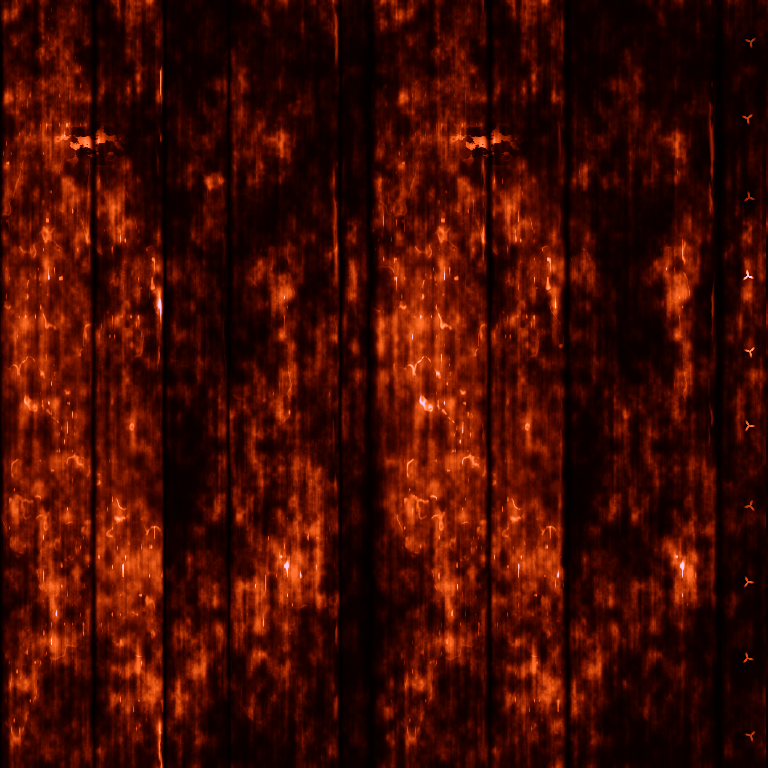
Give the GLSL for this texture, as a Shadertoy shader.

```glsl
// Scorched timber wall: upright planks of uneven width with glowing ember-red wear.
// A scalar heat is built from plank tone, warm patches and stretched noise, then
// seams, chipped rims, flecks and a column of rivets are added and heat is coloured.

const int PLANKS = 9;
const int PATCHES = 11;

// Left edge of each plank, seam half width, glow of the chipped rim, base heat.
const float SEAM_X[PLANKS] = float[](0.0, 0.122, 0.214, 0.298, 0.443, 0.482, 0.637, 0.738, 0.936);
const float SEAM_WIDTH[PLANKS] = float[](0.004, 0.004, 0.003, 0.0025, 0.0025, 0.008, 0.004, 0.005, 0.006);
const float RIM_GLOW[PLANKS] = float[](0.0, 0.3, 1.0, 0.15, 0.5, 0.0, 0.5, 0.25, 0.55);
const float BASE_HEAT[PLANKS] = float[](0.27, 0.25, 0.09, 0.13, 0.07, 0.21, 0.23, 0.075, 0.08);

// Warm patches: centre xy, radius xy; each stays on its own plank.
const vec4 PATCH_SHAPE[PATCHES] = vec4[](
    vec4(0.050, 0.50, 0.090, 0.20), vec4(0.165, 0.33, 0.070, 0.15),
    vec4(0.560, 0.48, 0.085, 0.20), vec4(0.690, 0.36, 0.060, 0.13),
    vec4(0.715, 0.72, 0.030, 0.09), vec4(0.272, 0.72, 0.012, 0.07),
    vec4(0.385, 0.55, 0.060, 0.09), vec4(0.375, 0.24, 0.060, 0.11),
    vec4(0.892, 0.64, 0.030, 0.15), vec4(0.890, 0.25, 0.022, 0.06),
    vec4(0.757, 0.70, 0.018, 0.09));
const float PATCH_HEAT[PATCHES] = float[](0.26, 0.38, 0.50, 0.36, 0.25, 0.25, 0.17, 0.17, 0.30, 0.20, 0.24);

const vec2 GRAIN_REPEAT = vec2(0.515, 0.033);   // period and phase of the wood grain
const vec2 SCAR_CENTRE = vec2(0.148, 0.812);    // in repeated grain coordinates
const vec2 SCAR_SIZE = vec2(0.032, 0.020);
const float RIVET_X = 0.975;
const float RIVET_FIRST_Y = 0.043;
const float RIVET_SPACING = 0.1;
const float RIVET_RADIUS = 0.010;
const vec3 COLOUR_GAIN = vec3(1.0, 0.42, 0.16);
const vec3 COLOUR_POWER = vec3(1.0, 2.1, 6.0);

float hash(vec2 p) {
    return fract(sin(dot(p, vec2(127.1, 311.7))) * 43758.5453);
}

float noise(vec2 p) {
    vec2 i = floor(p), f = fract(p);
    f = f * f * (3.0 - 2.0 * f);
    return mix(mix(hash(i), hash(i + vec2(1, 0)), f.x),
               mix(hash(i + vec2(0, 1)), hash(i + vec2(1, 1)), f.x), f.y);
}

float fbm(vec2 p) {
    float sum = 0.0, weight = 0.533;
    for (int i = 0; i < 4; i++) {
        sum += weight * noise(p);
        p = p * 2.03 + 17.3;
        weight *= 0.5;
    }
    return sum;
}

float bell(float x) { return exp(-x * x); }

int plankAt(float x) {
    int plank = 0;
    for (int i = 1; i < PLANKS; i++) if (x > SEAM_X[i]) plank = i;
    return plank;
}

// Plank tone plus its ragged warm patches.
float warmth(vec2 p, int plank) {
    vec2 ragged = p + 0.05 * (vec2(fbm(p * 24.0), fbm(p * 24.0 + 51.0)) - 0.5);
    float heat = BASE_HEAT[plank] * mix(1.0, 0.6, smoothstep(0.74, 0.95, p.y));
    for (int i = 0; i < PATCHES; i++) {
        if (plankAt(PATCH_SHAPE[i].x) != plank) continue;
        vec2 d = (ragged - PATCH_SHAPE[i].xy) / PATCH_SHAPE[i].zw;
        heat += PATCH_HEAT[i] * bell(dot(d, d));
    }
    return heat;
}

// Three-armed chipped rivet: x = bright fleck, y = dark surround.
vec2 rivet(vec2 p) {
    float row = (p.y - RIVET_FIRST_Y) / RIVET_SPACING + 0.5;
    float id = floor(row);
    vec2 d = vec2(p.x - RIVET_X, (fract(row) - 0.5) * RIVET_SPACING);
    d += 0.006 * (vec2(hash(vec2(id, 3.0)), hash(vec2(id, 8.0))) - 0.5);
    float r = length(d) / RIVET_RADIUS;
    float angle = atan(d.y, d.x + 1e-5) + 1.5 * hash(vec2(id, 5.0));
    float reach = 0.2 + 0.8 * pow(abs(cos(1.5 * angle)), 5.0);
    float fleck = 1.0 - smoothstep(reach * 0.5, reach, r);
    return vec2(fleck * (0.5 + 0.5 * hash(vec2(id, 1.0))), bell(r / 1.2));
}

void mainImage(out vec4 fragColor, in vec2 fragCoord) {
    vec2 p = fragCoord / iResolution.xy;
    vec2 grain = vec2(mod(p.x + GRAIN_REPEAT.y, GRAIN_REPEAT.x), p.y);
    int plank = plankAt(p.x);
    float level = warmth(p, plank);

    // Wear: broad clouds, fine mottling and upright fibres.
    float cloud = fbm(grain * vec2(18.0, 11.0) + 4.0);
    float mottle = fbm(grain * vec2(75.0, 55.0) + 9.0);
    float fibre = fbm(grain * vec2(150.0, 9.0) + 23.0);
    float wear = 4.0 * (cloud - 0.5) + 3.6 * (mottle - 0.5) + 2.4 * (fibre - 0.5);
    float heat = level * exp(wear * mix(1.15, 0.75, smoothstep(0.1, 0.6, level)));
    heat *= 1.0 - 0.4 * exp(-(p.x - SEAM_X[plank]) / 0.012);
    heat = 0.025 + 1.0 - exp(-1.1 * heat);

    // Bright flecks, flaking outlines and the scarred knots.
    float spark = smoothstep(0.87, 0.98, noise(grain * vec2(290.0, 80.0)));
    heat += 0.6 * spark * smoothstep(0.45, 0.62, cloud) * smoothstep(0.05, 0.3, level);
    float flake = 1.0 - smoothstep(0.0, 0.02, abs(cloud - 0.56));
    heat += 0.7 * level * flake * smoothstep(0.48, 0.62, mottle);
    vec2 scar = (grain - SCAR_CENTRE) / SCAR_SIZE;
    heat += exp(-dot(scar, scar)) * smoothstep(0.54, 0.64, fbm(grain * vec2(85.0, 105.0) + 2.0));

    // Dark seams with a broken glowing rim on their left side.
    float chips = smoothstep(0.46, 0.66, fbm(vec2(p.x * 180.0, p.y * 28.0)));
    chips *= smoothstep(0.35, 0.6, noise(vec2(float(plank) * 7.0, p.y * 7.0)));
    float wobble = 0.002 * (noise(vec2(3.0, p.y * 30.0)) - 0.5);
    for (int i = 0; i < PLANKS; i++) {
        float d = p.x - SEAM_X[i] + wobble;
        heat += RIM_GLOW[i] * chips * bell((d + SEAM_WIDTH[i] + 0.003) / 0.003);
        heat *= 1.0 - 0.85 * bell(d / SEAM_WIDTH[i]);
    }

    vec2 stud = rivet(p);
    heat = heat * (1.0 - 0.5 * stud.y) + stud.x;

    vec3 colour = COLOUR_GAIN * pow(vec3(clamp(heat, 0.0, 1.35)), COLOUR_POWER);
    fragColor = vec4(clamp(colour, 0.0, 1.0), 1.0);
}
```
